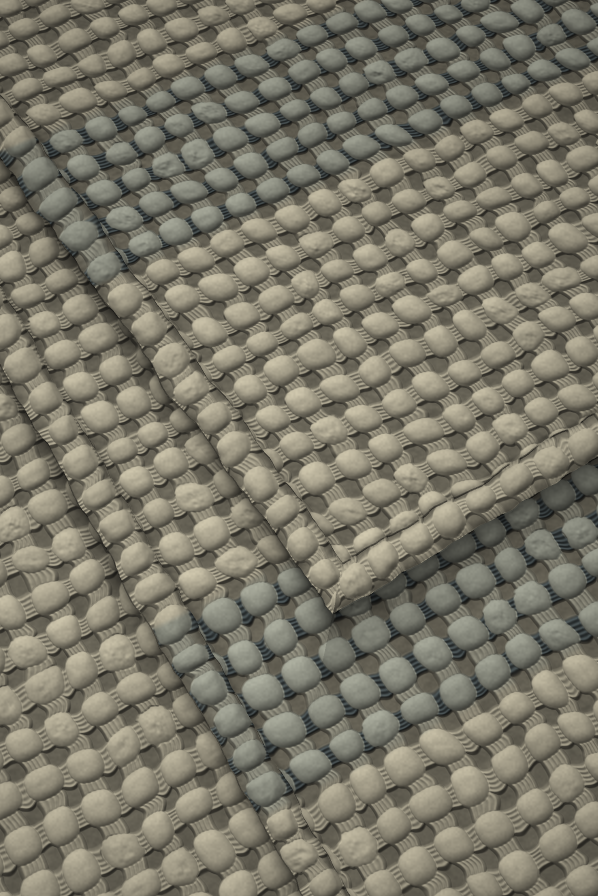
This texture is drawn by a Shadertoy shader. Its source:

```glsl
// Folded waffle-weave cotton blanket: puffy cells, loose threads, blue check bands.
const vec2 ROW = vec2(0.0378, 0.0182);        // step between puffs along a row
const vec2 COL = vec2(0.0260, -0.0345);       // step from one row to the next
const float PERSPECTIVE = 0.28;               // cells shrink towards the top
const vec2 CENTER = vec2(0.333, 0.5);
const float CELL = 0.042;                     // puff pitch along the hems
const float HEM = 0.045;                      // hem width
const vec2 CORNER = vec2(0.371, 0.314);       // tip of the folded top layer
const vec2 TOP_SIDE = vec2(0.588, -0.809);    // edge directions
const vec2 TOP_FOOT = vec2(0.863, 0.505);
const vec2 MID_FOOT = vec2(0.341, 0.0);
const vec2 MID_SIDE = vec2(0.498, -0.867);
const vec2 TOP_BAND = vec2(-11.5, -6.5);      // blue rows on each layer
const vec2 MID_BAND = vec2(2.5, 7.5);
const vec2 PUFF_SIZE = vec2(0.45, 0.41);
const float THREADS = 9.0;                    // threads per cell
const float RELIEF = 0.55;
const vec3 CREAM = vec3(0.695, 0.668, 0.582);
const vec3 PALE_BLUE = vec3(0.590, 0.598, 0.545);
const vec3 DARK_BLUE = vec3(0.265, 0.297, 0.302);
const vec3 LIGHT = vec3(-0.30, 0.55, 0.780);

float hash(vec2 p) {
    vec3 q = fract(vec3(p.xyx) * 0.1031);
    q += dot(q, q.yzx + 33.33);
    return fract((q.x + q.y) * q.z);
}

float noise(vec2 p) {
    vec2 i = floor(p), f = fract(p);
    f = f * f * (3.0 - 2.0 * f);
    return mix(mix(hash(i), hash(i + vec2(1, 0)), f.x),
               mix(hash(i + vec2(0, 1)), hash(i + vec2(1, 1)), f.x), f.y);
}

float fbm(vec2 p) {
    return 0.55 * noise(p) + 0.3 * noise(p * 2.1 + 7.0) + 0.15 * noise(p * 4.3 + 3.0);
}

vec2 leftNormal(vec2 d) { return vec2(-d.y, d.x); }

vec2 lattice(vec2 p) {
    vec2 q = (p - CENTER) / (1.0 - PERSPECTIVE * (p.y - CENTER.y));
    return inverse(mat2(ROW, COL)) * q;
}

// One woven cell: colour in rgb, height in cell units in a.
vec4 weave(vec2 g, float blue, float seed) {
    g += 0.24 * (vec2(noise(g * 0.8 + seed), noise(g * 0.8 + seed + 40.0)) - 0.5);
    vec2 id = floor(g + 0.5), f = g - id;
    vec2 rnd = vec2(hash(id + seed), hash(id + seed + 71.0));
    float crumple = smoothstep(0.72, 0.95, hash(id + seed + 19.0));
    float folds = fbm(g * 2.6 + seed);

    // Puff: rounded box with a flat, pillowy top
    vec2 e = abs(f + 0.07 * (rnd - 0.5)) / (PUFF_SIZE * (0.9 + 0.16 * rnd.yx));
    float r = pow(pow(e.x, 2.6) + pow(e.y, 2.6), 1.0 / 2.6);
    r += (0.12 + 0.4 * crumple) * (folds - 0.5);
    float puff = smoothstep(1.04, 0.92, r);
    float dome = max(0.0, 1.0 - r * r * r) * mix(0.34, 0.24, crumple);
    dome += crumple * 0.2 * (folds - 0.5);

    // Bowed threads that tie neighbouring puffs together
    vec2 bow = 0.20 * cos(6.2832 * f.yx) * (vec2(noise(g * 1.7), noise(g * 1.7 + 9.0)) - 0.2);
    vec2 lines = 0.5 + 0.5 * cos(6.2832 * THREADS * (f + bow));
    vec2 tie = smoothstep(vec2(0.34, 0.32), vec2(0.25, 0.23), abs(f + bow));
    float tieHeight = max(tie.x * (0.20 + 0.035 * lines.x), tie.y * (0.18 + 0.035 * lines.y));

    vec3 puffColor = mix(CREAM, PALE_BLUE, blue) * (0.96 + 0.07 * rnd.x);
    vec3 color = CREAM * (0.68 + 0.14 * folds);
    color = mix(color, mix(CREAM, DARK_BLUE * (0.9 + 0.3 * lines.y), blue)
                       * (0.82 + 0.14 * lines.y), tie.y);
    color = mix(color, mix(CREAM, PALE_BLUE, 0.5 * blue) * (0.83 + 0.15 * lines.x), tie.x);
    color = mix(color, puffColor, puff);
    return vec4(color, mix(tieHeight, 0.17 + dome, puff) + 0.09 * folds);
}

// A sheet with a raised hem; side and foot are distances to its edges.
vec4 sheet(vec2 g, float side, float foot, float along, float alongFoot,
           vec2 band, float seed) {
    float blue = smoothstep(band.x - 0.1, band.x + 0.1, g.y)
               * smoothstep(band.y + 0.1, band.y - 0.1, g.y);
    float edge = min(side, foot);
    if (foot < HEM && foot < side) g = vec2(alongFoot / CELL, foot / HEM - 0.5);
    else if (side < HEM) g = vec2(side / HEM - 0.5, along / CELL);
    vec4 cloth = weave(g, blue, seed);
    float roll = clamp(1.0 - pow(2.0 * edge / HEM - 1.0, 2.0), 0.0, 1.0);
    float groove = exp(-pow((edge - HEM) / 0.004, 2.0));
    cloth.rgb = mix(cloth.rgb, mix(CREAM, PALE_BLUE, blue) * 0.94, 0.4 * roll);
    cloth.rgb *= 1.0 - 0.16 * groove;
    cloth.a += 0.2 * roll - 0.05 * groove;
    return cloth;
}

// Three stacked layers with contact shadows
vec4 blanket(vec2 p) {
    float wobble = 0.012 * (fbm(p * 26.0) - 0.5);
    vec2 c = p - CORNER, m = p - MID_FOOT, g = lattice(p);
    float side = dot(c, leftNormal(TOP_SIDE)) + wobble;
    float foot = dot(c, leftNormal(TOP_FOOT)) + wobble;
    float mid = dot(m, leftNormal(MID_SIDE)) + wobble;
    float top = min(side, foot) - 0.2 * max(0.0, 0.012 - abs(side - foot));
    if (top > 0.0)
        return sheet(g, side, foot, dot(c, TOP_SIDE), dot(c, TOP_FOOT), TOP_BAND, 3.0);
    float shadow = 1.0 - 0.58 * exp(top / (foot < side ? 0.026 : 0.011));
    vec4 cloth;
    if (mid > 0.0) {
        g.x += 0.07 * g.y;
        cloth = sheet(g, mid, 9.0, dot(m, MID_SIDE), 0.0, MID_BAND, 47.0);
    } else {
        g.x += 0.13 * g.y;
        cloth = weave(g + 0.4, 0.0, 83.0);
        shadow *= 1.0 - 0.5 * exp(mid / 0.010);
    }
    cloth.rgb *= shadow;
    return cloth;
}

vec3 shade(vec2 p) {
    const float e = 0.0016;
    vec4 cloth = blanket(p);
    vec2 slope = vec2(blanket(p + vec2(e, 0)).a, blanket(p + vec2(0, e)).a) - cloth.a;
    slope = clamp(slope * CELL * RELIEF / e, -0.9, 0.9);
    float diffuse = max(0.0, dot(normalize(vec3(-slope, 1.0)), LIGHT));
    float occlusion = mix(0.80, 1.0, smoothstep(0.05, 0.36, cloth.a));
    vec2 away = p - vec2(0.28, 0.42);
    float falloff = 1.03 - 0.5 * dot(away, away);
    float grain = 0.97 + 0.06 * noise(p * 420.0);
    return cloth.rgb * (0.36 + 0.74 * diffuse) * occlusion * falloff * grain;
}

void mainImage(out vec4 fragColor, in vec2 fragCoord) {
    vec3 color = vec3(0.0);
    for (int i = 0; i < 4; i++) {
        vec2 offset = vec2(i % 2, i / 2) * 0.5 - 0.25;
        color += shade((fragCoord + offset) / iResolution.y);
    }
    fragColor = vec4(color / 4.0, 1.0);
}
```
